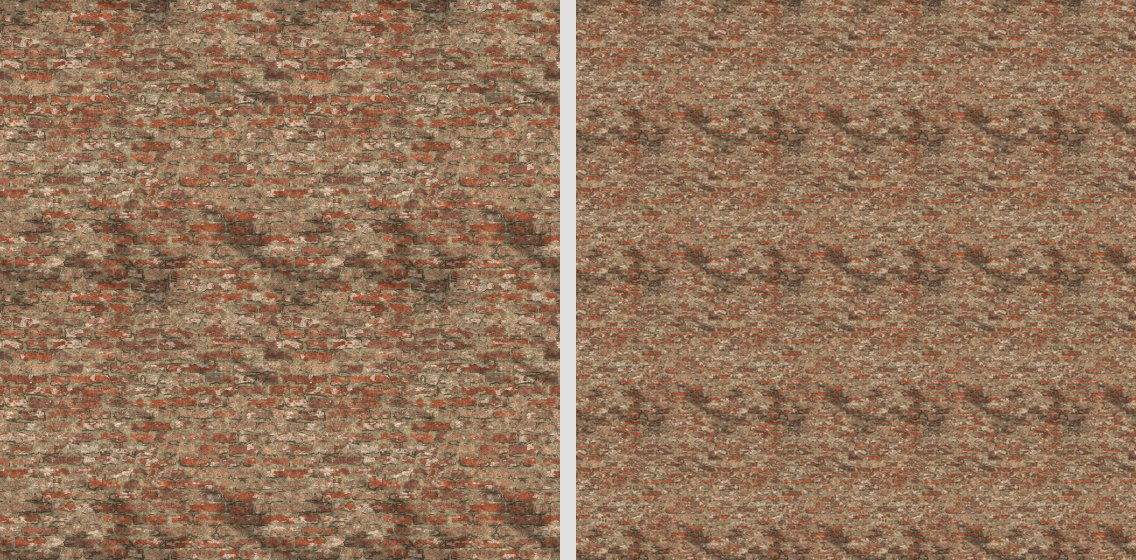
Left: one tile. Right: repeated 2 by 2.
Write a WebGL 2 fragment shader that draws this texture.

```glsl
#version 300 es
precision highp float;
uniform vec2 u_resolution;
out vec4 fragColor;

const vec2 COPIES = vec2(2.0);         // wall panels over the canvas
const vec2 BRICKS = vec2(9.0, 24.0);   // bricks and courses per panel
const float JOINT = 0.12;              // half joint width, in course heights
const float JOINT_JITTER = 0.64;       // uneven brick lengths
const float CORNER = 0.14;
const float WAVE = 0.016;              // sagging of the courses
const float RAGGED = 0.5;              // chipping of brick edges
const float GRAIN = 0.5;
const float SPECKLE = 0.3;
const float STAIN = 0.27;
const vec3 RED = vec3(0.60, 0.335, 0.23);
const vec3 PLUM = vec3(0.54, 0.365, 0.29);
const vec3 TAN = vec3(0.645, 0.51, 0.40);
const vec3 MORTAR = vec3(0.625, 0.555, 0.43);
const vec3 LIME = vec3(0.79, 0.71, 0.62);
const vec3 SOOT = vec3(0.30, 0.235, 0.175);

float hash(vec2 p, float seed) {
    uvec2 q = uvec2(ivec2(p) + 4096);
    uint h = q.x * 1597334673u ^ q.y * 3812015801u ^ uint(seed) * 2798796415u;
    h = (h ^ (h >> 15)) * 2246822519u;
    h = (h ^ (h >> 13)) * 3266489917u;
    return float((h ^ (h >> 16)) >> 8) / 16777216.0;
}

// Value noise that wraps after a whole number of cells
float noise(vec2 p, vec2 period, float seed) {
    vec2 i = floor(p), f = p - i;
    f = f * f * (3.0 - 2.0 * f);
    vec2 a = mod(i, period), b = mod(i + 1.0, period);
    return mix(mix(hash(a, seed), hash(vec2(b.x, a.y), seed), f.x),
               mix(hash(vec2(a.x, b.y), seed), hash(b, seed), f.x), f.y);
}

float fbm(vec2 p, vec2 cells, float seed) {
    float sum = 0.0, weight = 0.5;
    for (int k = 0; k < 3; k++) {
        sum += weight * noise(p * cells, cells, seed + float(k));
        cells *= 2.0;
        weight *= 0.6;
    }
    return sum / 0.98;
}

// Position of the joint left of a brick
float jointAt(float column, float course) {
    return column + JOINT_JITTER * (hash(mod(vec2(column, course), BRICKS), 7.0) - 0.5);
}

void main() {
    vec2 wall = gl_FragCoord.xy / u_resolution * COPIES;
    float pixel = COPIES.y * BRICKS.y / u_resolution.y;

    // Uneven courses
    vec2 bent = wall + WAVE * (vec2(fbm(wall, vec2(7.0), 11.0), fbm(wall, vec2(9.0, 6.0), 21.0)) - 0.5);
    vec2 grid = bent * BRICKS;
    float course = floor(grid.y);
    float x = grid.x + 0.5 * mod(course, 2.0) + 0.5 * hash(vec2(0.0, mod(course, BRICKS.y)), 3.0);

    // Brick containing this point
    float column = floor(x);
    if (x < jointAt(column, course)) column -= 1.0;
    else if (x >= jointAt(column + 1.0, course)) column += 1.0;
    float left = jointAt(column, course), right = jointAt(column + 1.0, course);
    vec2 id = mod(vec2(column, course), BRICKS);
    float aspect = BRICKS.y / BRICKS.x;
    vec2 local = vec2((x - 0.5 * (left + right)) * aspect, fract(grid.y) - 0.5);
    vec2 halfSize = vec2(0.5 * (right - left) * aspect, 0.5) - JOINT - 0.05 * hash(id, 5.0);

    // Rounded brick with a chipped outline
    vec2 corner = abs(local) - halfSize + CORNER;
    float dist = length(max(corner, 0.0)) + min(max(corner.x, corner.y), 0.0) - CORNER;
    dist += RAGGED * (fbm(wall, vec2(40.0, 56.0), 31.0) - 0.5);
    float soft = 0.05 + 0.5 * pixel;
    float brick = 1.0 - smoothstep(-soft, soft, dist);

    // Broad weathering, with stains drifting along a diagonal
    float pale = fbm(wall, vec2(7.0, 9.0), 41.0) - 0.5;
    float damp = fbm(vec2(wall.x + wall.y, wall.y), vec2(5.0, 6.0), 51.0);
    float stain = smoothstep(0.56, 0.74, damp + 0.16 * (hash(id, 55.0) - 0.5));
    float fine = fbm(wall, vec2(64.0, 80.0), 61.0) - 0.5;
    float speckle = noise(wall * 240.0, vec2(240.0), 65.0) - 0.5;
    float blotch = fbm(wall, vec2(26.0, 44.0), 71.0);

    // Fired clay: red, plum or worn tan
    float age = hash(id, 13.0) + 0.7 * pale;
    vec3 clay = mix(RED, PLUM, smoothstep(0.4, 0.9, hash(id, 17.0)));
    clay = mix(clay, TAN, 0.9 * smoothstep(0.45, 0.8, age + 0.9 * (blotch - 0.5)));
    clay *= 0.9 + 0.2 * hash(id, 19.0);

    // Mortar smears and lime bloom on the faces
    float smear = fbm(wall, vec2(32.0, 60.0), 81.0) + 0.2 * pale + 0.12 * (hash(id, 23.0) - 0.5);
    clay = mix(clay, MORTAR, 0.75 * smoothstep(0.55, 0.68, smear));
    float bloom = fbm(wall, vec2(36.0, 62.0), 91.0) + 0.25 * pale + 0.24 * (hash(id, 29.0) - 0.5);
    clay = mix(clay, LIME, 0.85 * smoothstep(0.59, 0.74, bloom));

    vec3 bed = MORTAR * (0.87 + 0.26 * blotch);
    vec3 color = mix(bed, clay, brick);

    // Broken dark crevices, deeper under each brick
    float below = smoothstep(0.1, -0.4, local.y);
    float gap = smoothstep(0.5, 0.72, fbm(wall, vec2(26.0, 38.0), 101.0) + 0.1 * below + 0.1 * stain);
    float crevice = exp(-pow((dist - 0.06) / 0.08, 2.0)) * gap;
    color = mix(color, SOOT, 0.75 * crevice);

    // Grain, pits and stains
    color *= 1.0 + GRAIN * fine + SPECKLE * speckle;
    float pit = smoothstep(0.68, 0.82, fbm(wall, vec2(56.0, 72.0), 111.0));
    color = mix(color, SOOT, 0.6 * pit);
    color *= 1.0 - STAIN * stain * (0.75 + 0.5 * blotch);
    fragColor = vec4(clamp(color, 0.0, 1.0), 1.0);
}
```
